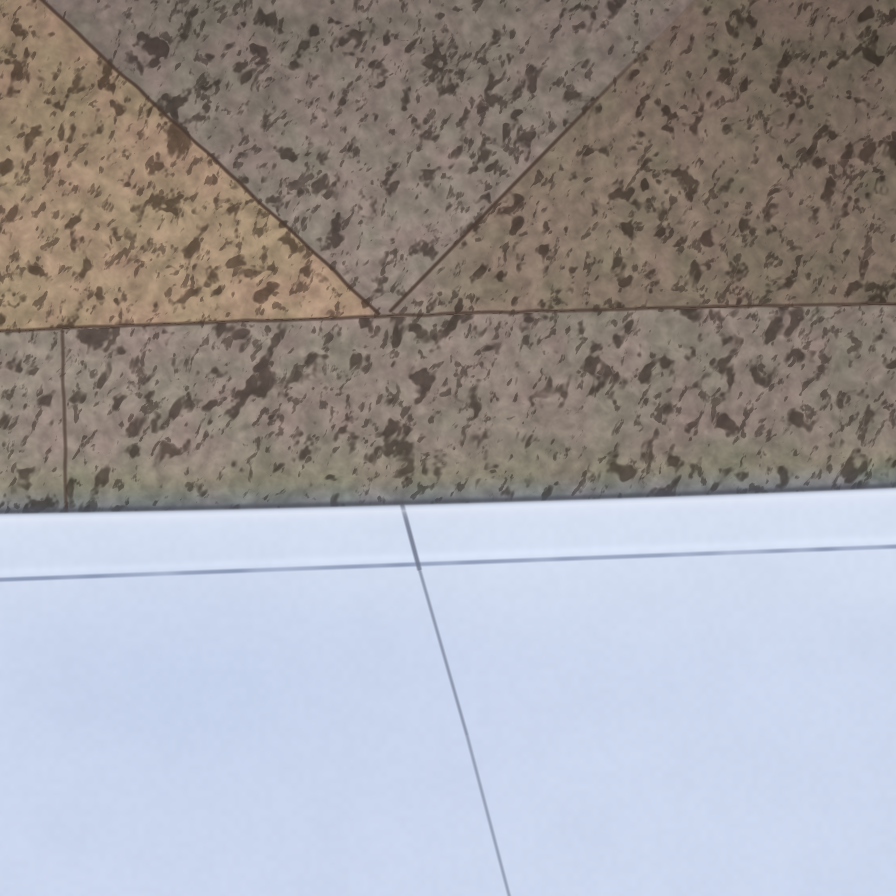
Give the GLSL for this texture, as a Shadertoy shader.

```glsl
#define FLECK_SCALE 66.0
#define FLECK_DARKNESS 0.72
#define GRAIN_STRENGTH 0.17
#define JOINT_WIDTH 0.0019
#define SOFTNESS 0.0016
#define WARM_STONE vec3(0.64, 0.55, 0.46)
#define MID_STONE vec3(0.555, 0.505, 0.47)
#define DARK_STONE vec3(0.525, 0.465, 0.41)
#define STRIP_STONE vec3(0.58, 0.53, 0.49)
#define WHITE_TILE vec3(0.80, 0.845, 0.935)
#define JOINT_COLOR vec3(0.29, 0.23, 0.20)

float hash(vec2 p) {
    vec3 q = fract(vec3(p.xyx) * 0.1031);
    q += dot(q, q.yzx + 33.33);
    return fract((q.x + q.y) * q.z);
}

float noise(vec2 p) {
    vec2 i = floor(p), f = fract(p);
    f = f * f * (3.0 - 2.0 * f);
    return mix(mix(hash(i), hash(i + vec2(1, 0)), f.x),
               mix(hash(i + vec2(0, 1)), hash(i + vec2(1, 1)), f.x), f.y);
}

float fbm(vec2 p) {
    float sum = 0.0, amp = 0.55;
    for (int i = 0; i < 3; i++) {
        sum += amp * noise(p);
        p = mat2(1.6, 1.2, -1.2, 1.6) * p + 17.3;
        amp *= 0.5;
    }
    return sum / 0.9625;
}

float edge(float d) {
    float s = max(SOFTNESS, 0.75 / iResolution.y);
    return smoothstep(-s, s, d);
}

float stroke(vec2 p, vec2 a, vec2 b, float width) {
    vec2 pa = p - a, ba = b - a;
    float h = clamp(dot(pa, ba) / dot(ba, ba), 0.0, 1.0);
    return edge(width - length(pa - ba * h));
}

float blob(vec2 p, vec2 center, vec2 radius) {
    vec2 q = (p - center) / radius;
    return exp(-dot(q, q));
}

// Slab layout: warm left wedge, central wedge, dark right wedge, lower strip
vec3 granite(vec2 p, float seamY, float rimY) {
    float leftWedge = edge(0.651 - 0.928 * (p.x - 0.423) - p.y);
    float rightWedge = edge(0.655 + 1.02 * (p.x - 0.436) - p.y);
    float strip = edge(seamY - p.y);
    vec3 base = mix(MID_STONE, DARK_STONE, rightWedge * smoothstep(0.42, 0.56, p.x));
    base = mix(base, WARM_STONE, leftWedge * (1.0 - smoothstep(0.40, 0.44, p.x)));
    base *= 1.0 - 0.12 * smoothstep(0.72, 1.0, p.y);
    base *= 1.0 - 0.10 * smoothstep(0.65, 1.0, p.x) * (1.0 - strip);
    base = mix(base, STRIP_STONE * (1.0 - 0.10 * p.x), strip);

    // Greenish, then bluish tint toward the polished rim
    float rise = p.y - rimY;
    base = mix(base, vec3(0.51, 0.51, 0.42), 0.6 * strip * (1.0 - smoothstep(0.01, 0.08, rise)));
    base = mix(base, vec3(0.46, 0.48, 0.53), 0.7 * (1.0 - smoothstep(0.0, 0.035, rise)));

    // Mineral grains and soft colour drift
    vec2 q = mat2(0.86, 0.5, -0.5, 0.86) * p;
    q += 0.006 * vec2(noise(p * 50.0), noise(p * 50.0 + 31.0));
    base *= 1.0 + GRAIN_STRENGTH * 2.0 * (fbm(q * 95.0 + 7.0) - 0.5);
    float drift = noise(p * 34.0 + 3.0) - 0.5;
    base += drift * vec3(0.045, 0.01, 0.03);

    // Dark flecks, denser in a few clusters
    float cluster = blob(p, vec2(0.185, 0.84), vec2(0.035, 0.022));
    cluster += blob(p, vec2(0.225, 0.695), vec2(0.03, 0.02));
    cluster += blob(p, vec2(0.525, 0.58), vec2(0.02, 0.04));
    cluster += blob(p, vec2(0.587, 0.73), vec2(0.025, 0.02));
    float density = 0.10 * cluster + 0.10 * (noise(p * 11.0) - 0.5);
    vec2 stretch = mix(vec2(1.2, 0.9), vec2(1.05, 0.72), strip);
    float fleck = fbm(q * stretch * FLECK_SCALE) + density;
    float fineFleck = fbm(q.yx * vec2(1.0, 1.7) * FLECK_SCALE * 1.3 + 50.0) + density;
    float dark = smoothstep(0.60, 0.76, fleck);
    dark = max(dark, 0.8 * smoothstep(0.62, 0.78, fineFleck));
    return mix(base, base * vec3(0.46, 0.43, 0.42), dark * FLECK_DARKNESS);
}

vec3 whiteTile(vec2 p, float rimY) {
    float lipY = 0.353 + 0.037 * p.x;
    vec3 col = WHITE_TILE + 0.018 * (fbm(p * 14.0) - 0.5);
    col += 0.012 * (noise(p * 140.0) - 0.5);
    col += vec3(0.035, 0.03, 0.015) * smoothstep(0.25, 0.43, p.y);
    col -= vec3(0.025, 0.02, 0.012) * blob(p, vec2(0.22, 0.23), vec2(0.25, 0.16));

    // Thin worn lip line with a pale upper edge
    float wear = 0.45 + 0.5 * noise(vec2(p.x * 38.0, 2.0));
    float lip = edge(0.0022 - abs(p.y - lipY));
    col = mix(col, vec3(0.54, 0.59, 0.70), lip * wear);
    col += 0.03 * exp(-pow((p.y - lipY - 0.008) / 0.005, 2.0));

    // Slanting joint, fainter toward the bottom
    float seam = stroke(p, vec2(0.449, 0.436), vec2(0.468, 0.365), 0.0024);
    seam = max(seam, 0.75 * stroke(p, vec2(0.468, 0.365), vec2(0.521, 0.18), 0.0017));
    seam = max(seam, 0.65 * stroke(p, vec2(0.521, 0.18), vec2(0.571, -0.01), 0.0017));
    col = mix(col, vec3(0.43, 0.46, 0.54), seam * 0.85);
    return mix(col, vec3(0.92, 0.94, 0.98), 0.5 * exp(-abs(p.y - rimY + 0.007) / 0.005));
}

void mainImage(out vec4 fragColor, in vec2 fragCoord) {
    vec2 p = fragCoord / iResolution.xy;
    float rimY = 0.427 + 0.016 * p.x + 0.013 * p.x * p.x;
    float seamY = 0.630 + 0.047 * p.x - 0.016 * p.x * p.x;
    vec3 stone = granite(p, seamY, rimY);

    // Joints between the granite slabs
    vec2 wobble = p + 0.002 * (noise(p * 40.0) - 0.5);
    float joint = 0.85 * edge(JOINT_WIDTH - abs(wobble.y - seamY));
    joint = max(joint, stroke(wobble, vec2(0.04, 1.006), vec2(0.195, 0.863), JOINT_WIDTH));
    joint = max(joint, stroke(wobble, vec2(0.195, 0.863), vec2(0.423, 0.650), JOINT_WIDTH));
    float fade = 1.0 - 0.6 * smoothstep(0.62, 0.74, p.x);
    joint = max(joint, fade * stroke(wobble, vec2(0.436, 0.653), vec2(0.729, 0.954), JOINT_WIDTH));
    joint = max(joint, 0.8 * stroke(wobble, vec2(0.069, 0.631), vec2(0.074, 0.428), JOINT_WIDTH));
    stone = mix(stone, JOINT_COLOR, joint * 0.85);

    // Dark rim shadow where the slab meets the white tile
    vec3 col = mix(whiteTile(p, rimY), stone, edge(p.y - rimY));
    float rim = exp(-pow((p.y - rimY - 0.002) / 0.0035, 2.0));
    col = mix(col, vec3(0.30, 0.31, 0.35), 0.7 * rim);
    fragColor = vec4(clamp(col, 0.0, 1.0), 1.0);
}
```
